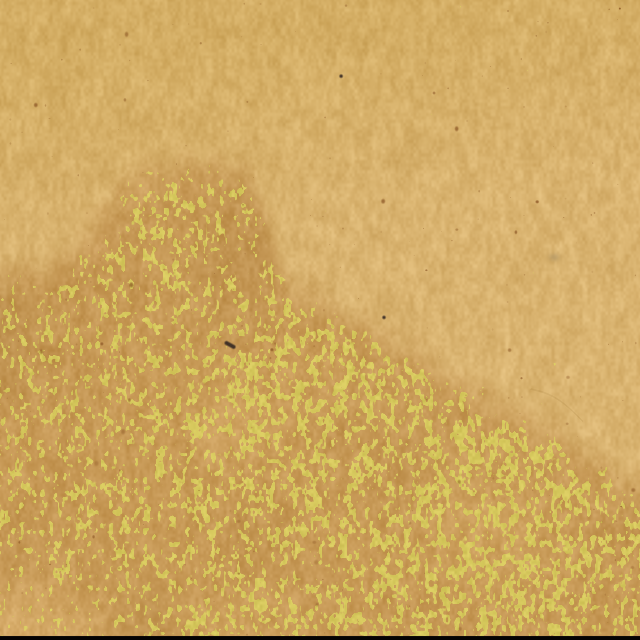
Write a three.js fragment shader that draws this texture.

```glsl
// Aged tan paper with a darker stain rising from the lower left, dusted with
// yellow flecks. Layered sines make the mottling and ragged stain edge, smooth
// noise the fibres and flecks, cellular noise the specks; a black strip ends it.

#define PAPER vec3(0.852, 0.703, 0.438)
#define STAIN vec3(0.780, 0.600, 0.338)
#define FLECK vec3(0.845, 0.800, 0.365)
#define SPECK vec3(0.540, 0.330, 0.140)
#define INK vec3(0.200, 0.150, 0.130)
#define FLECK_CELLS vec2(150.0, 100.0)
#define FIBRE_CELLS vec2(140.0, 62.0)
#define GRAIN_CELLS vec2(250.0, 190.0)
#define BLOTCH_CELLS vec2(58.0, 36.0)
#define STRIP_HEIGHT 0.0062

varying vec2 vUv;

vec3 hash3(vec2 cell) {
  vec3 q = fract(cell.xyx * vec3(0.1031, 0.1030, 0.0973));
  q += dot(q, q.yxz + 33.33);
  return fract((q.xxy + q.yzz) * q.zyx);
}

// Smooth noise between random corner values, 0 to 1.
float noise(vec2 p) {
  vec2 c = floor(p);
  vec2 f = smoothstep(0.0, 1.0, p - c);
  c += 17.0;
  float low = mix(hash3(c).x, hash3(c + vec2(1.0, 0.0)).x, f.x);
  float high = mix(hash3(c + vec2(0.0, 1.0)).x, hash3(c + 1.0).x, f.x);
  return mix(low, high, f.y);
}

// Scattered soft dots of random size and strength, in a share of the cells.
float specks(vec2 p, float share) {
  vec2 cell = floor(p);
  vec3 h = hash3(cell + 41.0);
  vec3 k = hash3(cell + 97.0);
  vec2 d = (p - cell - mix(vec2(0.2), vec2(0.8), h.xy)) * vec2(1.0, 0.7 + 0.6 * k.z);
  float radius = mix(0.05, 0.12, k.x);
  return step(h.z, share) * mix(0.35, 1.0, k.y) * (1.0 - smoothstep(0.2 * radius, radius, length(d)));
}

// Layered, rotated sines, roughly -1 to 1.
float mottle(vec2 p) {
  float sum = 0.0;
  float amp = 0.6;
  for (int i = 0; i < 5; i++) {
    p = mat2(0.8, 0.6, -0.6, 0.8) * p * 1.7 + 1.3;
    sum += amp * sin(p.x + 1.2 * sin(p.y * 0.9)) * cos(p.y + 0.8 * sin(p.x * 0.7));
    amp *= 0.7;
  }
  return sum;
}

float blob(vec2 p, vec2 centre, vec2 size) {
  vec2 d = (p - centre) / size;
  return exp(-dot(d, d));
}

float segment(vec2 p, vec2 a, vec2 b) {
  vec2 ab = b - a;
  return length(p - a - ab * clamp(dot(p - a, ab) / dot(ab, ab), 0.0, 1.0));
}

// Height of the stain's upper edge: a hump on the left, then a long slope.
float stainTop(float x) {
  float hump = smoothstep(0.05, 0.27, x) * (1.0 - smoothstep(0.375, 0.455, x));
  return 0.575 - 0.58 * max(x - 0.42, 0.0) + 0.165 * hump;
}

void main() {
  vec2 p = vUv;
  float broad = mottle(p * vec2(9.0, 7.0));
  float fine = mottle(p * vec2(38.0, 26.0) + 4.0);

  // Paper and stain tones
  float depth = stainTop(p.x) - p.y + 0.012 * broad + 0.016 * fine;
  float stain = smoothstep(-0.045, 0.05, depth);
  float worn = blob(p, vec2(0.05, 0.02), vec2(0.13, 0.07))
    + 0.7 * blob(p, vec2(0.36, 0.03), vec2(0.06, 0.04))
    + 0.6 * blob(p, vec2(0.76, 0.17), vec2(0.09, 0.07))
    + 0.4 * blob(p, vec2(0.36, 0.33), vec2(0.07, 0.06));
  float soaked = blob(p, vec2(0.0, 0.47), vec2(0.05, 0.09))
    + 0.6 * blob(p, vec2(0.37, 0.61), vec2(0.06, 0.11))
    + 0.7 * blob(p, vec2(0.23, 0.03), vec2(0.07, 0.06));
  vec3 color = PAPER - vec3(0.022, 0.022, 0.045) * smoothstep(0.6, 1.0, p.y + 0.15 * (0.5 - p.x));
  vec3 stainTone = STAIN + 0.035 * worn - 0.04 * soaked + 0.010 * broad;
  color = mix(color, stainTone, stain * (1.0 - 0.3 * min(worn, 1.0)));

  // Upright fibres, fine grain and soft blotches
  float fibre = noise(p * FIBRE_CELLS) - 0.5;
  float grain = noise(p * GRAIN_CELLS + 31.0) - 0.5;
  float blotch = noise(p * BLOTCH_CELLS + 7.0) - 0.5;
  color += vec3(0.050, 0.060, 0.070) * (fibre + 0.8 * grain + 0.6 * blotch) + 0.007 * fine;

  // Ragged yellow flecks, clustered within the stain
  float share = 0.24 + 0.22 * smoothstep(0.05, 0.8, p.x) + 0.07 * broad + 0.10 * fine
    + 0.18 * blob(p, vec2(0.28, 0.66), vec2(0.06, 0.09))
    + 0.12 * blob(p, vec2(0.85, 0.23), vec2(0.12, 0.08))
    - 0.30 * blob(p, vec2(0.38, 0.61), vec2(0.06, 0.09))
    - 0.40 * blob(p, vec2(0.04, 0.01), vec2(0.18, 0.09))
    - 0.15 * blob(p, vec2(0.76, 0.17), vec2(0.07, 0.05));
  float dust = 0.6 * noise(p * FLECK_CELLS + 53.0) + 0.4 * noise(p * FLECK_CELLS * 1.9 + 11.0);
  float limit = 0.71 - 0.33 * share + 0.4 * (1.0 - smoothstep(-0.02, 0.05, depth));
  float fleck = smoothstep(limit - 0.035, limit + 0.045, dust);
  color = mix(color, FLECK + 0.08 * grain, 0.92 * fleck);

  // Scattered brown specks and a faint curved hair
  float speck = max(specks(p * 23.0, 0.09), 0.5 * specks(p * 46.0 + 5.0, 0.10));
  color = mix(color, SPECK, 0.8 * speck);
  vec2 hair = p - vec2(0.0, 0.010 * sin((p.x - 0.83) * 39.0));
  color -= 0.04 * (1.0 - smoothstep(0.0004, 0.0020, segment(hair, vec2(0.83, 0.392), vec2(0.91, 0.342))));

  // Dark chip, two dots and a grey smudge
  float chip = segment(p, vec2(0.354, 0.464), vec2(0.365, 0.458)) - 0.0005;
  float dots = min(length(p - vec2(0.533, 0.881)), length(p - vec2(0.600, 0.504)));
  color = mix(color, INK, 0.9 * (1.0 - smoothstep(0.0005, 0.0045, min(chip, dots))));
  color = mix(color, vec3(0.66, 0.57, 0.40), 0.5 * blob(p, vec2(0.866, 0.598), vec2(0.008, 0.006)));

  // Black strip along the base
  color = mix(vec3(0.02, 0.01, 0.01), color, smoothstep(-0.001, 0.001, p.y - STRIP_HEIGHT));
  gl_FragColor = vec4(color, 1.0);
}
```
